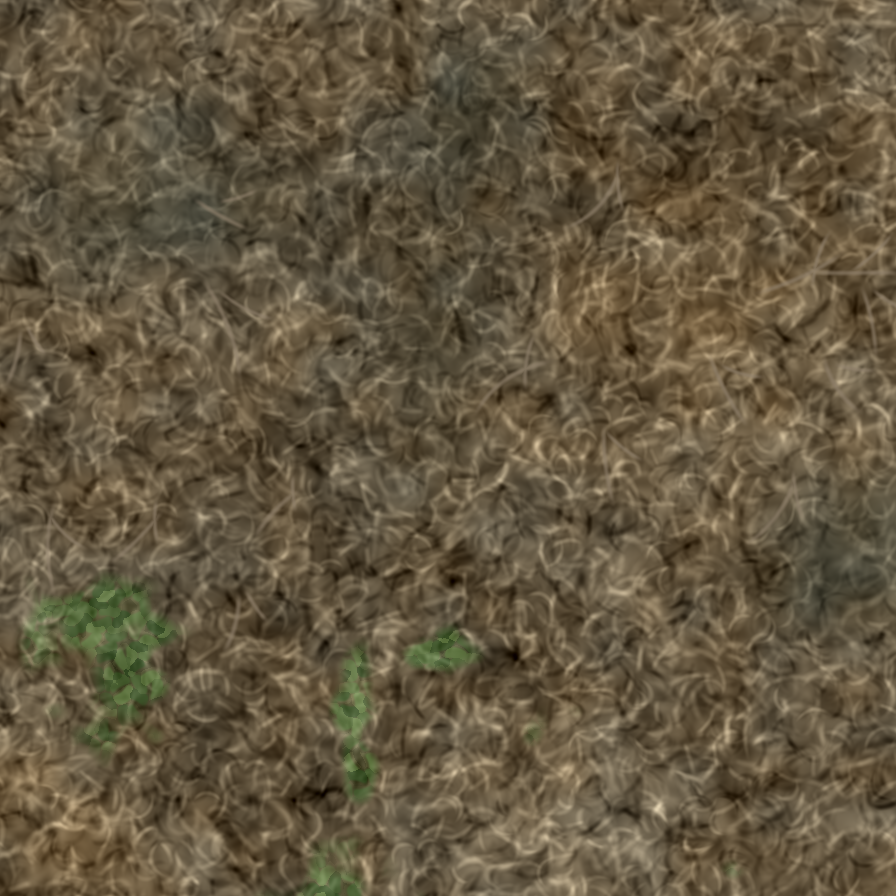
Write a Shadertoy shader that draws this texture.

```glsl
// Dry matted grass on brown soil, with grey patches, bare twigs and some green weeds.

float hash(vec2 p) {
    return fract(sin(dot(p, vec2(127.1, 311.7))) * 43758.5453);
}

float noise(vec2 p) {
    vec2 i = floor(p), f = fract(p);
    f = f * f * (3.0 - 2.0 * f);
    return mix(mix(hash(i), hash(i + vec2(1, 0)), f.x),
               mix(hash(i + vec2(0, 1)), hash(i + vec2(1, 1)), f.x), f.y);
}

// Soft round region, 1 at its centre
float patchAt(vec2 p, vec2 centre, vec2 radius) {
    vec2 d = (p - centre) / radius;
    return exp(-dot(d, d));
}

// Soft curved stroke through the origin
float stroke(vec2 p, float angle, float halfLength, float halfWidth, float bend) {
    float c = cos(angle), s = sin(angle);
    vec2 q = vec2(c * p.x + s * p.y, c * p.y - s * p.x);
    q.y += bend * q.x * q.x;
    return smoothstep(halfWidth, 0.0, abs(q.y)) * smoothstep(halfLength, halfLength * 0.5, abs(q.x));
}

// One layer of scattered straw: summed light and dark strokes
float strawLayer(vec2 p, float layer, float order) {
    vec2 g = p * (31.0 + 3.0 * layer) + layer * 17.3;
    vec2 cell = floor(g);
    float sum = 0.0;
    for (int y = -1; y <= 1; y++)
    for (int x = -1; x <= 1; x++) {
        vec2 id = cell + vec2(x, y);
        float a = hash(id + 3.1), b = hash(id + 7.7), c = hash(id + 12.9);
        vec2 d = g - id - vec2(a, b);
        float angle = mix(6.3 * c, 0.95 + 1.3 * (c - 0.5), order);
        float tone = mix(-0.10, 0.14, hash(id + 21.4));
        sum += tone * stroke(d, angle, 0.55 + 0.4 * b, 0.17 + 0.09 * a, 1.6 * (hash(id + 31.8) - 0.5));
    }
    return sum;
}

// Rounded leaflets, x is coverage and y is tone
vec2 leaves(vec2 p) {
    vec2 g = p * 62.0, cell = floor(g), leaf = vec2(0);
    for (int y = -1; y <= 1; y++)
    for (int x = -1; x <= 1; x++) {
        vec2 id = cell + vec2(x, y);
        vec2 d = g - id - vec2(hash(id + 41.0), hash(id + 52.0));
        float cover = stroke(d, 6.3 * hash(id + 63.0), 0.95, 0.6, 0.3);
        if (cover > leaf.x) leaf = vec2(cover, hash(id + 74.0));
    }
    return leaf;
}

void mainImage(out vec4 fragColor, in vec2 fragCoord) {
    vec2 p = fragCoord / iResolution.y;
    vec2 wobble = vec2(noise(p * 9.0), noise(p * 9.0 + 40.0)) - 0.5;
    vec2 w = p + 0.09 * wobble;

    // Broad regions
    float grey = patchAt(w, vec2(0.17, 0.78), vec2(0.15, 0.08)) + patchAt(w, vec2(0.52, 0.88), vec2(0.10, 0.09))
               + 0.7 * patchAt(w, vec2(0.47, 0.62), vec2(0.10, 0.17)) + 1.2 * patchAt(w, vec2(0.96, 0.38), vec2(0.09, 0.08));
    float warm = patchAt(w, vec2(0.82, 0.70), vec2(0.22, 0.22)) + patchAt(w, vec2(0.03, 0.07), vec2(0.14, 0.12));
    float pale = patchAt(w, vec2(0.82, 0.58), vec2(0.16, 0.13)) + patchAt(w, vec2(0.68, 0.10), vec2(0.26, 0.10))
               + patchAt(w, vec2(0.03, 0.07), vec2(0.12, 0.11));
    float shade = patchAt(w, vec2(0.30, 0.22), vec2(0.09, 0.15)) + patchAt(w, vec2(0.62, 0.25), vec2(0.10, 0.04))
                + 0.6 * patchAt(w, vec2(0.65, 0.86), vec2(0.16, 0.08));
    grey = min(grey, 1.0);

    // Brightness: soil mottling and matted straw
    float mottle = 0.17 * (noise(p * 75.0 + 2.0 * wobble) - 0.5) + 0.10 * (noise(p * 27.0) - 0.5)
                 + 0.08 * (noise(p * 6.0 + 9.0) - 0.5);
    float straw = 0.0;
    for (int i = 0; i < 6; i++)
        straw += strawLayer(p + 0.008 * wobble, float(i), min(0.75 * pale, 0.8));
    float light = (mottle + straw) * (1.0 - 0.35 * grey) - 0.015 + 0.05 * pale - 0.055 * shade - 0.035 * grey;
    vec3 col = vec3(0.38, 0.328, 0.243) + light * vec3(1.0, 0.96, 0.86);
    col += warm * vec3(0.02, 0.0, -0.022) + grey * vec3(-0.035, 0.0, 0.018);
    col += 0.03 * (noise(p * 22.0 + 70.0) - 0.5) * vec3(1.0, 0.0, -1.0);

    // Bare twigs with side shoots
    for (int i = 0; i < 16; i++) {
        vec2 id = vec2(i, 5.0);
        vec2 d = p - vec2(hash(id), 0.28 + 0.5 * hash(id + 2.0)) + 0.012 * wobble;
        float angle = 3.1 * hash(id + 4.0), size = 0.03 + 0.035 * hash(id + 6.0);
        float twig = stroke(d, angle, size, 0.0045, 9.0 * (hash(id + 8.0) - 0.5));
        twig = max(twig, stroke(d - 0.02, angle + 0.8, 0.6 * size, 0.004, 4.0));
        col = mix(col, vec3(0.57, 0.51, 0.43), 0.6 * twig);
    }

    // Green weeds
    float weeds = patchAt(w, vec2(0.14, 0.25), vec2(0.085, 0.09)) + patchAt(w, vec2(0.41, 0.20), vec2(0.035, 0.09))
                + patchAt(w, vec2(0.37, 0.03), vec2(0.075, 0.065)) + 0.8 * patchAt(w, vec2(0.50, 0.25), vec2(0.04, 0.035))
                + 0.6 * patchAt(w, vec2(0.63, 0.18), vec2(0.03)) + 0.6 * patchAt(w, vec2(0.80, 0.01), vec2(0.03))
                + 0.5 * patchAt(w, vec2(0.02, 0.30), vec2(0.04, 0.08));
    vec2 leaf = leaves(p);
    float growth = smoothstep(0.35, 0.85, weeds + 0.7 * (noise(p * 34.0 + 5.0) - 0.5));
    vec3 green = mix(vec3(0.23, 0.33, 0.17), vec3(0.43, 0.53, 0.31), leaf.y) + 0.4 * light;
    col = mix(col, green, growth * (0.3 + 0.6 * smoothstep(0.0, 0.5, leaf.x)));

    fragColor = vec4(clamp(col, 0.0, 1.0), 1.0);
}
```
